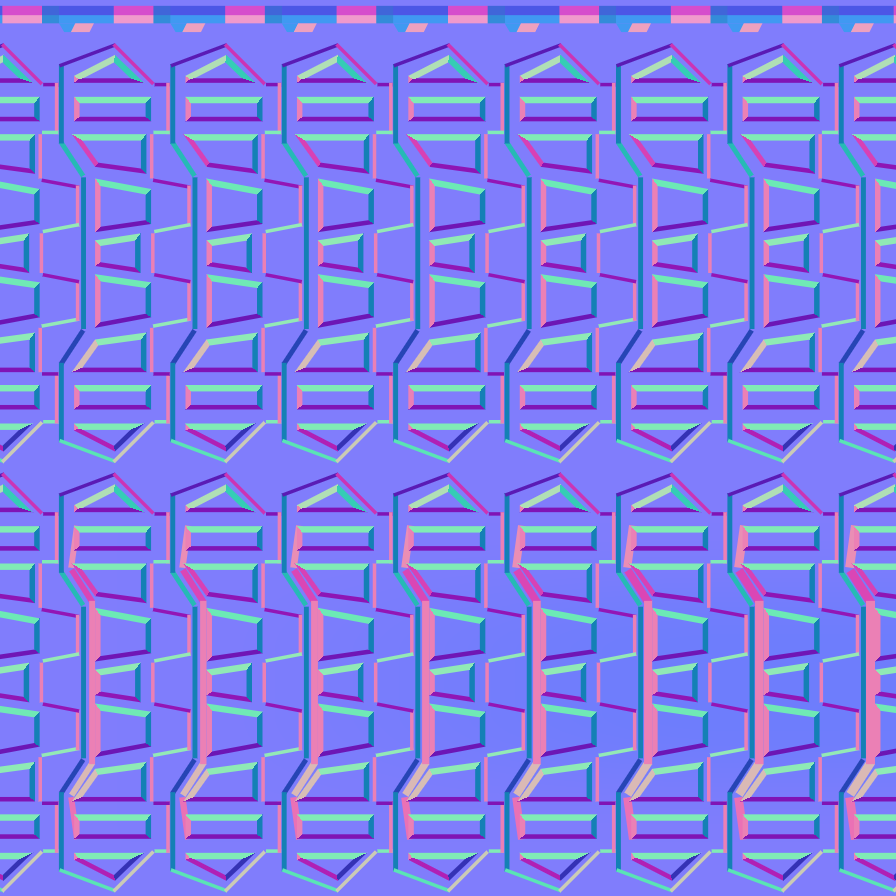
Give the GLSL for this texture map, as a Shadertoy shader.

```glsl
// Normal map of two tread bands: interlocking raised blocks with bevelled pockets, under a trim strip.

const float UNITS = 768.0;   // design units across the canvas
const float PITCH = 95.5;    // width of one repeat

float cover(float d) { return clamp(0.5 - d * iResolution.y / UNITS, 0.0, 1.0); }

float span(float v, float lo, float hi) { return cover(max(lo - v, v - hi)); }

// Slope direction (y down) encoded as a normal colour
vec3 slopeColor(vec2 n) { return vec3(0.5 + 0.42 * n, 0.71); }

// Bevel lying along the inner side of segment a-b, repeated every PITCH
vec3 bevel(vec3 col, vec2 p, vec2 a, vec2 b, float width, float flip) {
    vec2 along = normalize(b - a);
    vec2 normal = vec2(along.y, -along.x);
    vec2 q = p - 0.5 * (a + b);
    q.x -= PITCH * round(q.x / PITCH);
    float across = abs(dot(q, normal) + 0.5 * width) - 0.5 * width;
    float ends = abs(dot(q, along)) - 0.5 * distance(a, b);
    return mix(col, slopeColor(normal * vec2(1.0, flip)), cover(max(across, ends)));
}

// Sunken convex quad with mitred walls, corners listed clockwise
vec3 pocket(vec3 col, vec2 p, vec2 quad[4], vec3 flatColor, float flip) {
    float depth = -1e5, width = 1.0;
    vec2 wall = vec2(0.0);
    for (int i = 0; i < 4; i++) {
        vec2 along = normalize(quad[(i + 1) % 4] - quad[i]);
        vec2 normal = vec2(along.y, -along.x);
        vec2 facing = -normal * vec2(1.0, flip);
        float w = 4.7 + 0.8 * facing.y;
        float s = dot(p - quad[i], normal) / w;
        if (s > depth) { depth = s; width = w; wall = facing; }
    }
    vec3 inside = mix(slopeColor(wall), flatColor, cover((depth + 1.0) * width));
    return mix(col, inside, cover(depth * width));
}

// Trim strip along the top edge
vec3 trim(vec3 col, float x, float y) {
    float lower = cover(13.0 - y);
    vec3 faces = mix(vec3(0.25, 0.4, 0.85), vec3(0.2, 0.55, 0.85), lower);
    faces = mix(faces, mix(vec3(0.3, 0.34, 0.9), vec3(0.25, 0.6, 0.95), lower), span(x, 0.0, 47.0));
    faces = mix(faces, mix(vec3(0.84, 0.3, 0.8), vec3(0.94, 0.6, 0.8), lower), span(x, 47.0, 81.0));
    col = mix(col, faces, span(y, 5.0, 20.0));

    // Slanted tabs below the strip
    float drop = y - 20.0, tabRows = span(y, 20.0, 27.5);
    col = mix(col, vec3(0.25, 0.6, 0.95), tabRows * span(x - 0.6 * drop, 0.0, 14.0));
    return mix(col, vec3(0.93, 0.63, 0.75), tabRows * span(x + 0.5 * drop, 14.0, 30.0));
}

void mainImage(out vec4 fragColor, in vec2 fragCoord) {
    vec2 uv = fragCoord / iResolution.xy;
    vec2 canvas = vec2(uv.x, 1.0 - uv.y) * UNITS;

    // Two bands, each mirrored about its centre line
    float band = step(401.0, canvas.y);
    float y = canvas.y - 368.0 * band;
    float flip = y < 217.0 ? 1.0 : -1.0;
    vec2 p = vec2(mod(canvas.x - 50.5, PITCH), 217.0 - abs(y - 217.0));

    // Flat ground, leaning slightly towards the right of the lower band
    vec3 ground = vec3(0.5, 0.49, 0.99);
    ground.r -= 0.07 * band * smoothstep(100.0, 620.0, canvas.x) * smoothstep(80.0, 190.0, p.y);
    vec3 col = ground;

    // Raised block outline, from the left side over the top to the right side
    vec2 outline[14] = vec2[14](
        vec2(19, 225), vec2(19, 152), vec2(0, 123), vec2(0, 55), vec2(48, 37),
        vec2(82, 71), vec2(95, 71), vec2(95, 115), vec2(81, 115), vec2(81, 153),
        vec2(113, 159), vec2(113, 194), vec2(82, 200), vec2(82, 225));
    for (int i = 0; i < 13; i++)
        col = bevel(col, p, outline[i], outline[i + 1], i < 3 ? 4.2 : 3.0, flip);

    // Extra inner wall in the lower band, widening to the right
    if (band > 0.5) {
        vec2 ridge[4] = vec2[4](vec2(18, 83), vec2(13, 119), vec2(31, 147), vec2(31, 225));
        float width = 4.8 + 3.0 * uv.x;
        for (int i = 0; i < 3; i++)
            col = bevel(col, p, ridge[i], ridge[i + 1], width, flip);
    }

    // Pockets from the pointed tip to the middle
    col = pocket(col, p, vec2[4](vec2(13, 65), vec2(48, 47), vec2(73, 71), vec2(13, 71)), ground, flip);
    col = pocket(col, p, vec2[4](vec2(13, 83), vec2(79, 83), vec2(79, 104), vec2(13, 104)), ground, flip);
    col = pocket(col, p, vec2[4](vec2(11, 115), vec2(75, 115), vec2(75, 149), vec2(31, 143)), ground, flip);
    col = pocket(col, p, vec2[4](vec2(31, 153), vec2(79, 162), vec2(79, 192), vec2(31, 199)), ground, flip);
    col = pocket(col, p, vec2[4](vec2(31, 206), vec2(70, 200), vec2(70, 240), vec2(31, 240)), ground, flip);

    fragColor = vec4(trim(col, p.x, canvas.y), 1.0);
}
```
